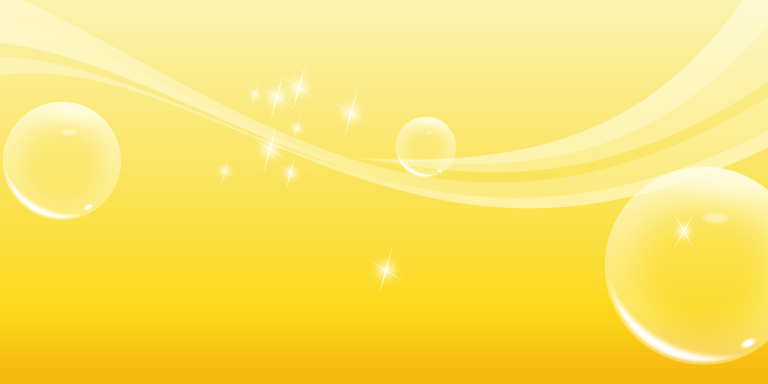
Give the GLSL for this background, as a WebGL 2 fragment shader.

```glsl
#version 300 es
precision highp float;
// Golden gradient with pale sweeping ribbons, glassy bubbles and sparkles.
uniform vec2 u_resolution;
out vec4 fragColor;

const vec3 CREAM = vec3(1.0, 0.995, 0.9);
float pixel;

// Smooth curve through five heights, evenly spaced over t = 0..4
float curve(float t, float a, float b, float c, float d, float e) {
    float t1 = t - 1.0, t2 = t - 2.0, t3 = t - 3.0, t4 = t - 4.0;
    return a * t1 * t2 * t3 * t4 / 24.0 - b * t * t2 * t3 * t4 / 6.0
         + c * t * t1 * t3 * t4 / 4.0 - d * t * t1 * t2 * t4 / 6.0
         + e * t * t1 * t2 * t3 / 24.0;
}

float band(float y, float top, float bottom) {
    return clamp((top - y) / pixel + 0.5, 0.0, 1.0)
         * clamp((y - bottom) / pixel + 0.5, 0.0, 1.0);
}

vec3 skyColor(float y) {
    vec3 c = mix(vec3(0.96, 0.725, 0.055), vec3(0.988, 0.85, 0.11), smoothstep(0.0, 0.22, y));
    c = mix(c, vec3(0.982, 0.89, 0.34), clamp((y - 0.2) / 0.3, 0.0, 1.0));
    return mix(c, vec3(0.985, 0.95, 0.69), clamp((y - 0.5) / 0.5, 0.0, 1.0));
}

vec3 addRibbons(vec3 c, vec2 p) {
    // Long ribbon, crossing the whole canvas
    float t = p.x * 2.0;
    float top = curve(t, 1.026, 0.768, 0.5625, 0.544, 0.747);
    float sheen = curve(t, 0.961, 0.745, 0.546, 0.515, 0.69);
    float middle = curve(t, 0.888, 0.724, 0.531, 0.495, 0.659);
    float lower = curve(t, 0.852, 0.714, 0.531, 0.495, 0.659);
    float bottom = curve(t, 0.805, 0.708, 0.516, 0.464, 0.615);
    float right = smoothstep(0.6, 1.3, p.x);
    c = mix(c, CREAM, band(p.y, top, middle) * mix(0.42, 0.28, right));
    c = mix(c, CREAM, band(p.y, sheen, middle) * 0.16 * (1.0 - right));
    c = mix(c, CREAM, band(p.y, lower, bottom) * mix(0.4, 0.55, right));

    // Second ribbon, fanning out to the upper right
    if (p.x > 0.927) {
        t = (p.x - 0.927) / 1.073 * 4.0;
        top = curve(t, 0.589, 0.589, 0.638, 0.781, 1.099);
        middle = curve(t, 0.589, 0.573, 0.596, 0.701, 0.935);
        bottom = curve(t, 0.589, 0.555, 0.565, 0.641, 0.786);
        c = mix(c, CREAM, band(p.y, top, middle) * 0.57);
        c = mix(c, CREAM, band(p.y, middle, bottom) * 0.34);
    }
    return c;
}

float softSpot(vec2 q, vec2 size) {
    return 1.0 - smoothstep(0.4, 1.0, length(q / size));
}

vec3 addBubble(vec3 c, vec2 p, vec2 center, float radius) {
    vec2 q = (p - center) / radius;
    float r = length(q);
    float disc = clamp((1.0 - r) * radius / pixel + 0.5, 0.0, 1.0);
    float upward = smoothstep(-0.6, 0.9, q.y + 0.1 * q.x);

    // Clear core, milky rim and a broad glow under the top edge
    float veil = 0.1 + smoothstep(0.35, 1.0, r) * mix(0.28, 0.5, upward);
    veil += 0.35 * exp(-dot(q - vec2(0.2, 0.88), (q - vec2(0.2, 0.88)) * vec2(2.5, 12.0)));
    c = mix(c, CREAM, disc * min(veil, 0.9));

    // Bright crescent at the lower left, then two small reflections
    float inner = length(q - vec2(0.22, 0.39));
    float crescent = smoothstep(1.27, 1.36, inner) * (1.0 - smoothstep(0.94, 0.99, r));
    c = mix(c, vec3(1.0), crescent * 0.95);
    c = mix(c, CREAM, 0.5 * softSpot(q - vec2(0.12, 0.48), vec2(0.17, 0.07)));
    vec2 glint = mat2(0.88, -0.47, 0.47, 0.88) * (q - vec2(0.45, -0.78));
    return mix(c, vec3(1.0), 0.95 * softSpot(glint, vec2(0.1, 0.05)));
}

// Tapered ray along an axis whose length is the half length of the ray
float ray(vec2 p, vec2 axis) {
    float len = length(axis);
    float along = abs(dot(p, axis)) / (len * len);
    float across = abs(p.x * axis.y - p.y * axis.x) / len;
    float width = 0.06 * len * pow(max(1.0 - along, 0.0), 1.5);
    return clamp((width - across) / pixel + 0.5, 0.0, 1.0) * step(along, 1.0);
}

vec3 addSparkle(vec3 c, vec2 p, float size, vec2 longAxis, vec2 shortAxis) {
    float glow = 0.75 * exp(-dot(p, p) / (size * size * 0.13));
    float rays = max(ray(p, longAxis * size), ray(p, shortAxis * size));
    return mix(c, vec3(1.0, 1.0, 0.95), max(glow, rays * 0.95));
}

void main() {
    pixel = 1.0 / u_resolution.y;
    vec2 p = gl_FragCoord.xy * pixel;
    vec3 color = addRibbons(skyColor(p.y), p);

    color = addBubble(color, p, vec2(0.161, 0.581), 0.154);
    color = addBubble(color, p, vec2(1.109, 0.617), 0.079);
    color = addBubble(color, p, vec2(1.833, 0.308), 0.258);

    // Sparkles: position and size
    vec3 sparkles[9] = vec3[9](
        vec3(0.664, 0.755, 0.032), vec3(0.721, 0.747, 0.062), vec3(0.779, 0.772, 0.062),
        vec3(0.773, 0.667, 0.032), vec3(0.914, 0.705, 0.062), vec3(0.703, 0.612, 0.062),
        vec3(0.757, 0.55, 0.044), vec3(0.586, 0.554, 0.036), vec3(1.005, 0.296, 0.062));
    for (int i = 0; i < 9; i++) {
        vec3 s = sparkles[i];
        color = addSparkle(color, p - s.xy, s.z, vec2(0.26, 0.96), vec2(0.62, -0.4));
    }
    color = addSparkle(color, p - vec2(1.781, 0.398), 0.05, vec2(0.48, 0.86), vec2(0.48, -0.86));
    fragColor = vec4(color, 1.0);
}
```
